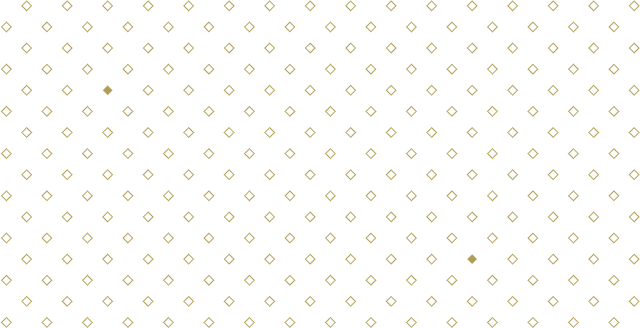
This pattern is drawn by a WebGL 2 fragment shader. Its source:

```glsl
#version 300 es
precision highp float;
// Staggered lattice of small gold outlined diamonds on white, two of them solid.

uniform vec2 u_resolution;
out vec4 fragColor;

const vec3 PAPER = vec3(1.0);
const vec3 GOLD = vec3(0.69, 0.62, 0.33);

// Lengths are in units where the canvas is 768 wide
const float CANVAS_WIDTH = 768.0;
const vec2 PITCH = vec2(48.6, 25.33);
const vec2 FIRST_CENTER = vec2(32.0, 7.0);  // measured from the top left
const float OUTLINE_RADIUS = 5.75;          // center to corner, mid-stroke
const float SOLID_RADIUS = 5.8;
const float STROKE = 1.15;

// Signed distance to the sides of a diamond
float diamond(vec2 p, float radius) {
    return (abs(p.x) + abs(p.y) - radius) * 0.70711;
}

// Share of a pixel lying inside a distance field
float coverage(float dist, float pixel) {
    return clamp(0.5 - dist / pixel, 0.0, 1.0);
}

// Difference of two coverages keeps thin strokes at their true weight
float outline(float dist, float width, float pixel) {
    return coverage(dist - 0.5 * width, pixel) - coverage(dist + 0.5 * width, pixel);
}

bool isSolid(vec2 cell) {
    return cell == vec2(2.0, 4.0) || cell == vec2(11.0, 12.0);
}

void main() {
    float pixel = CANVAS_WIDTH / u_resolution.x;
    vec2 p = vec2(gl_FragCoord.x, u_resolution.y - gl_FragCoord.y) * pixel;

    // Nearest lattice cell; odd rows shift left by half a pitch
    vec2 grid = (p - FIRST_CENTER) / PITCH;
    float row = floor(grid.y + 0.5);
    grid.x += 0.5 * mod(row, 2.0);
    vec2 cell = vec2(floor(grid.x + 0.5), row);
    vec2 local = (grid - cell) * PITCH;

    // Solid or outlined diamond
    float ink = isSolid(cell)
        ? coverage(diamond(local, SOLID_RADIUS), pixel)
        : outline(diamond(local, OUTLINE_RADIUS), STROKE, pixel);

    fragColor = vec4(mix(PAPER, GOLD, ink), 1.0);
}
```
